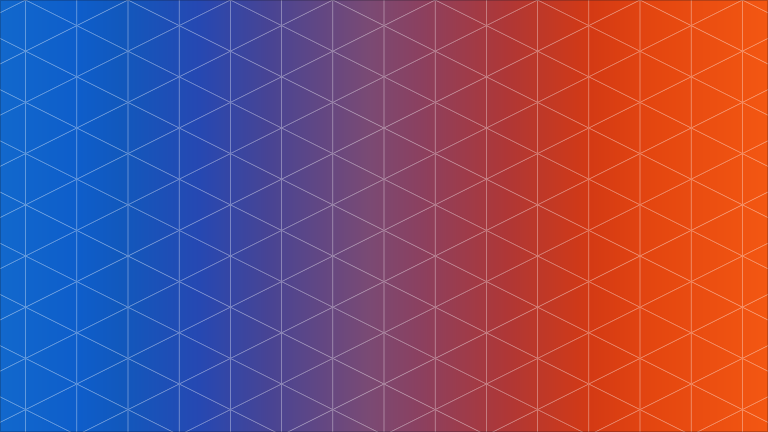
This background is drawn by a Shadertoy shader. Its source:

```glsl
const float COLUMNS = 15.0;        // triangle columns across the canvas
const float LINE_WIDTH = 0.012;    // in cells
const float LINE_OPACITY = 0.55;
const float BORDER_WIDTH = 0.014;  // in cells
const float BORDER_OPACITY = 0.35;
const vec3 LINE_COLOR = vec3(1.0);
const vec3 BORDER_COLOR = vec3(0.08, 0.09, 0.14);

// Blends from the colour so far to the next stop between two positions
vec3 rampTo(vec3 color, vec3 next, float from, float to, float x) {
    return mix(color, next, clamp((x - from) / (to - from), 0.0, 1.0));
}

// Horizontal ramp: blue, violet, mauve, red, orange
vec3 backdrop(float x) {
    vec3 color = vec3(0.070, 0.408, 0.800);
    color = rampTo(color, vec3(0.055, 0.368, 0.796), 0.00, 0.10, x);
    color = rampTo(color, vec3(0.070, 0.345, 0.737), 0.10, 0.16, x);
    color = rampTo(color, vec3(0.149, 0.282, 0.698), 0.16, 0.26, x);
    color = rampTo(color, vec3(0.282, 0.267, 0.580), 0.26, 0.35, x);
    color = rampTo(color, vec3(0.478, 0.290, 0.455), 0.35, 0.48, x);
    color = rampTo(color, vec3(0.549, 0.251, 0.372), 0.48, 0.55, x);
    color = rampTo(color, vec3(0.686, 0.216, 0.212), 0.55, 0.66, x);
    color = rampTo(color, vec3(0.831, 0.227, 0.078), 0.66, 0.77, x);
    color = rampTo(color, vec3(0.894, 0.275, 0.063), 0.77, 0.85, x);
    return rampTo(color, vec3(0.953, 0.341, 0.070), 0.85, 1.00, x);
}

// Signed offset to the nearest integer
float nearestOffset(float t) {
    return fract(t + 0.5) - 0.5;
}

// Share of a pixel covered by a line of the given width
float lineCoverage(float offset, float width, float pixel) {
    float halfWidth = 0.5 * width;
    float upper = clamp(offset + 0.5 * pixel, -halfWidth, halfWidth);
    float lower = clamp(offset - 0.5 * pixel, -halfWidth, halfWidth);
    return (upper - lower) / pixel;
}

// Verticals plus two diagonal families of slope one half
float triangleGrid(vec2 p, float width, float pixel) {
    float slant = inversesqrt(1.25);
    float vertical = nearestOffset(p.x - 0.5);
    float falling = nearestOffset(p.y - 0.5 * p.x + 0.25) * slant;
    float rising = nearestOffset(p.y + 0.5 * p.x - 0.25) * slant;
    return max(lineCoverage(vertical, width, pixel),
           max(lineCoverage(falling, width, pixel),
               lineCoverage(rising, width, pixel)));
}

// Thin frame along the canvas edge
float frame(vec2 p, vec2 size, float width, float pixel) {
    vec2 inset = min(p, size - p);
    return lineCoverage(min(inset.x, inset.y), 2.0 * width, pixel);
}

void mainImage(out vec4 fragColor, in vec2 fragCoord) {
    // Cell units, measured down from the top edge
    float pixel = COLUMNS / iResolution.x;
    vec2 size = iResolution.xy * pixel;
    vec2 p = vec2(fragCoord.x, iResolution.y - fragCoord.y) * pixel;

    vec3 color = backdrop(p.x / COLUMNS);
    color = mix(color, LINE_COLOR, LINE_OPACITY * triangleGrid(p, LINE_WIDTH, pixel));
    color = mix(color, BORDER_COLOR, BORDER_OPACITY * frame(p, size, BORDER_WIDTH, pixel));
    fragColor = vec4(color, 1.0);
}
```
